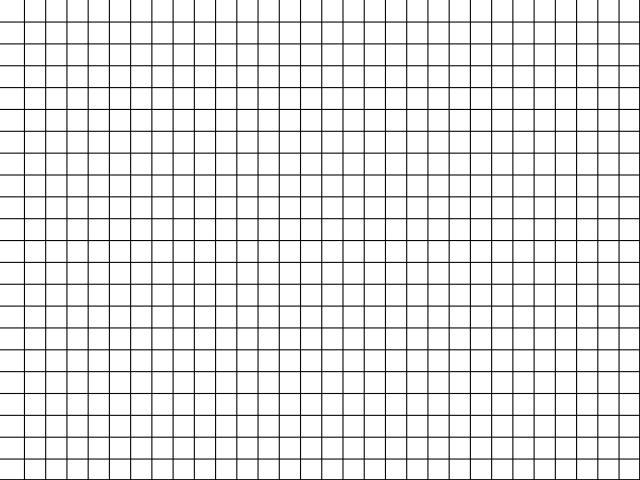
This pattern is drawn by a WebGL 1 fragment shader. Its source:

```glsl
precision highp float;

uniform vec2 u_resolution;

const vec3 PAPER = vec3(1.0);
const vec3 INK = vec3(0.02);

// All lengths are fractions of the canvas height, measured from the top left.
const vec2 PITCH = vec2(0.04424, 0.04552);
const vec2 FIRST_LINE = vec2(0.05096, 0.04594);
const float LINE_WIDTH = 0.0023;
const float EDGE_INSET = 0.0007;

// Distance to the nearest rule; no rules lie before the first one.
float ruleDistance(float position, float first, float pitch) {
  float index = max(floor((position - first) / pitch + 0.5), 0.0);
  return abs(position - first - index * pitch);
}

// Share of a pixel covered by a straight line at the given distance.
float lineCoverage(float distance, float width, float pixel) {
  float halfWidth = 0.5 * width;
  float halfPixel = 0.5 * pixel;
  float upper = min(distance + halfPixel, halfWidth);
  float lower = max(distance - halfPixel, -halfWidth);
  return clamp((upper - lower) / pixel, 0.0, 1.0);
}

void main() {
  float pixel = 1.0 / u_resolution.y;
  vec2 size = u_resolution * pixel;
  vec2 p = vec2(gl_FragCoord.x, u_resolution.y - gl_FragCoord.y) * pixel;

  // Ruled grid
  float columns = lineCoverage(ruleDistance(p.x, FIRST_LINE.x, PITCH.x), LINE_WIDTH, pixel);
  float rows = lineCoverage(ruleDistance(p.y, FIRST_LINE.y, PITCH.y), LINE_WIDTH, pixel);

  // Closing rules along the right and bottom edges
  vec2 edge = abs(size - EDGE_INSET - p);
  columns = max(columns, lineCoverage(edge.x, LINE_WIDTH, pixel));
  rows = max(rows, lineCoverage(edge.y, LINE_WIDTH, pixel));

  float ink = 1.0 - (1.0 - columns) * (1.0 - rows);
  gl_FragColor = vec4(mix(PAPER, INK, ink), 1.0);
}
```
